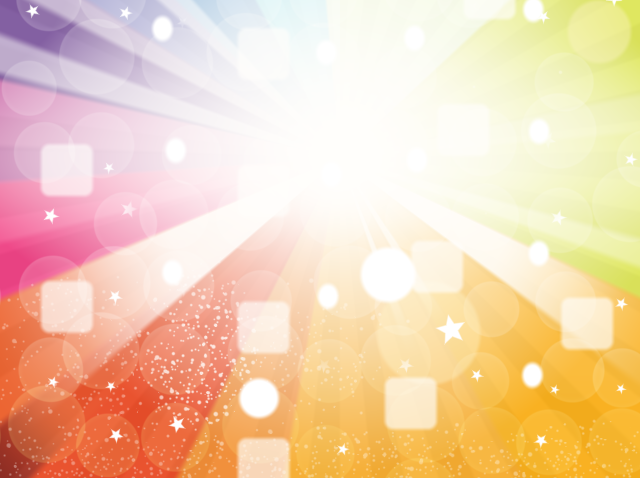
Write a WebGL 1 fragment shader that draws this background.

```glsl
precision highp float;
uniform vec2 u_resolution;

#define SUN vec2(0.711, 0.669)
#define BOKEH_CELL 0.155
#define BOKEH_ALPHA 0.18
#define STAR_CELL 0.15
#define SQUARE_HALF 0.054
#define SQUARE_ALPHA 0.66
#define OVAL_RADIUS 0.023
#define SOFT 0.006
#define ROW_STEP vec2(0.286, 0.255)
#define WARM_WHITE vec3(1.0, 0.995, 0.985)

vec2 hash2(vec2 p) {
  vec3 q = fract(p.xyx * vec3(0.1031, 0.1030, 0.0973));
  q += dot(q, q.yzx + 33.33);
  return fract((q.xx + q.yz) * q.zy);
}

float fill(float dist, float soft) {
  return 1.0 - smoothstep(-soft, soft, dist);
}

float roundedBox(vec2 p, float halfSize, float corner) {
  vec2 q = abs(p) - halfSize + corner;
  return length(max(q, 0.0)) + min(max(q.x, q.y), 0.0) - corner;
}

float star(vec2 p, float radius, float turn) {
  float sector = 1.2566;
  float a = mod(atan(p.x, p.y) + turn + 0.5 * sector, sector) - 0.5 * sector;
  vec2 q = length(p) * vec2(cos(a), abs(sin(a)));
  return dot(q - vec2(radius, 0.0), vec2(0.384, 0.923));
}

// Angles in degrees: 0 points down, positive to the right
void wedge(inout vec3 color, float angle, float start, vec3 next) {
  color = mix(color, next, smoothstep(start - 0.7, start + 0.7, angle));
}

float beam(float angle, float low, float high) {
  return smoothstep(low - 0.8, low + 0.8, angle) * (1.0 - smoothstep(high - 0.8, high + 0.8, angle));
}

vec3 sunburst(vec2 d) {
  float a = degrees(atan(d.x, -d.y));
  float r = length(d);
  vec3 c = vec3(0.88, 0.95, 0.84);
  wedge(c, a, -175.0, vec3(0.58, 0.87, 0.92));
  wedge(c, a, -152.0, vec3(0.48, 0.67, 0.84));
  wedge(c, a, -134.0, vec3(0.60, 0.60, 0.79));
  wedge(c, a, -122.0, vec3(0.50, 0.36, 0.62));
  wedge(c, a, -103.0, vec3(0.80, 0.46, 0.68));
  wedge(c, a, -92.0, vec3(0.72, 0.38, 0.62));
  wedge(c, a, -86.0, vec3(0.94, 0.36, 0.58));
  wedge(c, a, -76.0, vec3(0.92, 0.27, 0.52));
  wedge(c, a, -67.4, vec3(0.91, 0.38, 0.18));
  wedge(c, a, -52.0, mix(vec3(0.90, 0.33, 0.18), vec3(0.55, 0.18, 0.15), smoothstep(0.75, 1.0, r)));
  wedge(c, a, -44.0, vec3(0.90, 0.31, 0.17));
  wedge(c, a, -27.0, vec3(0.93, 0.55, 0.22));
  wedge(c, a, -10.0, vec3(0.95, 0.67, 0.20));
  wedge(c, a, 30.0, vec3(0.96, 0.68, 0.12));
  wedge(c, a, 65.0, vec3(0.86, 0.89, 0.36));
  wedge(c, a, 133.0, vec3(0.89, 0.95, 0.76));

  // Thin shading rays, then the wide bleached core
  c += 0.025 * smoothstep(-0.2, 0.2, sin(a * 0.55)) - 0.01;
  float reach = mix(0.84, 0.62, smoothstep(0.0, 0.28, abs(d.y)));
  float bleach = mix(1.25, 1.85, smoothstep(-0.2, 0.0, d.y));
  c = mix(WARM_WHITE, c, pow(clamp((r - 0.04) / reach, 0.0, 1.0), bleach));

  // Broad side beams and narrow stripes
  float broad = beam(a, -67.4, -49.0) + beam(a, 53.0, 65.0);
  float stripes = beam(a, -110.0, -104.0) + beam(a, -122.0, -117.0) + beam(a, -137.0, -131.0)
    + 0.7 * beam(a, 70.0, 75.0) + 0.4 * beam(a, 95.0, 102.0);
  float needles = (beam(a, 19.0, 22.0) + beam(a, 30.0, 34.0)) * (1.0 - smoothstep(0.2, 0.45, r));
  float light = broad * (1.0 - smoothstep(0.25, 0.9, r)) + 0.5 * stripes + 0.65 * needles;
  return mix(c, WARM_WHITE, clamp(light, 0.0, 0.88));
}

// Translucent discs with a brighter rim
float bokeh(vec2 p, float px) {
  float sum = 0.0;
  vec2 cell = floor(p / BOKEH_CELL);
  for (int i = -1; i <= 1; i++) for (int j = -1; j <= 1; j++) {
    vec2 id = cell + vec2(float(i), float(j));
    vec2 h = hash2(id + 17.0);
    float radius = 0.057 + 0.025 * h.y;
    float dist = length(p - (id + 0.25 + 0.5 * h) * BOKEH_CELL) - radius;
    float rim = smoothstep(-0.012, 0.0, dist);
    sum += fill(dist, px) * (0.85 + 0.25 * rim) * step(0.1, h.x);
  }
  return min(sum * BOKEH_ALPHA, 0.5);
}

// Confetti gathered along the floor and in drifts, on tilted grids
float speckles(vec2 p, float px) {
  float bottom = 1.0 - smoothstep(0.02, 0.14, p.y);
  float drift = 1.0 - smoothstep(0.05, 0.18, length((p - vec2(0.42, 0.25)) * vec2(1.0, 0.75)));
  float side = 1.0 - smoothstep(0.1, 0.24, length(p - vec2(0.14, 0.24)));
  float middle = 1.0 - smoothstep(0.05, 0.2, length(p - vec2(0.66, 0.25)));
  float density = max(max(bottom * 0.5, drift * 0.6), max(side, middle) * 0.3);
  float sum = 0.0;
  for (int k = 0; k < 3; k++) {
    float layer = float(k);
    float size = 0.010 + 0.005 * layer;
    float tilt = 0.5 + 0.6 * layer;
    vec2 g = mat2(cos(tilt), sin(tilt), -sin(tilt), cos(tilt)) * p / size + 31.0 * layer;
    vec2 h = hash2(floor(g) + 71.0);
    vec2 jitter = hash2(floor(g) + 113.0);
    float dist = length(fract(g) - 0.3 - 0.4 * jitter) - 0.1 - 0.13 * h.y;
    sum += fill(dist * size, px) * step(h.x, density * 0.6);
  }
  return min(sum, 1.0) * mix(0.35, 0.8, drift);
}

void main() {
  vec2 p = gl_FragCoord.xy / u_resolution.y;
  float px = 1.0 / u_resolution.y;
  vec3 color = sunburst(p - SUN);

  // Bokeh and two larger halos, warmer near the floor
  vec3 tint = mix(vec3(1.0, 0.91, 0.50), WARM_WHITE, smoothstep(0.05, 0.35, p.y));
  color = mix(color, tint, bokeh(p, px));
  float halo = fill(length(p - vec2(0.897, 0.303)) - 0.108, SOFT) + fill(length(p - vec2(1.254, 0.934)) - 0.066, SOFT);
  color = mix(color, vec3(1.0, 0.96, 0.80), 0.4 * halo);
  color = mix(color, WARM_WHITE, speckles(p, px));

  // Columns of soft squares and glowing ovals
  vec4 squareTop = vec4(0.07, 0.113, -0.014, 0.105);
  vec4 ovalTop = vec4(0.06, 0.11, 0.08, 0.02);
  vec4 ovalX = vec4(0.355, 0.683, 0.88, 1.12);
  float squares = 0.0;
  float ovals = fill(length(p - vec2(0.812, 0.425)) - 0.057, SOFT) + fill(length(p - vec2(0.542, 0.167)) - 0.041, SOFT);
  for (int i = 0; i < 4; i++) for (int j = 0; j < 4; j++) {
    float col = float(i), row = float(j);
    bool inner = i == 1 || i == 2;
    float x = 0.14 + 0.436 * col - 0.0244 * col * col;
    if (i == 2) x -= 0.055 * (row - 2.0);
    vec2 center = vec2(x, 1.0 - squareTop[i] - ROW_STEP.x * row);
    if (inner || j == 2 || (i == 0 && j == 1)) squares += fill(roundedBox(p - center, SQUARE_HALF, 0.018), SOFT);
    vec2 spot = vec2(ovalX[i], 1.0 - ovalTop[i] - ROW_STEP.y * row);
    spot.x += 0.03 * (hash2(vec2(col, row)).x - 0.5);
    bool skipped = (j == 3 && i < 3) || (i == 2 && j == 2);
    if (!skipped) ovals += fill(length((p - spot) * vec2(1.1, 0.9)) - OVAL_RADIUS, SOFT);
  }
  color = mix(color, WARM_WHITE, min(squares, 1.0) * SQUARE_ALPHA);
  color = mix(color, vec3(1.0), min(ovals, 1.0));

  // Small scattered stars away from the core, and one large star
  vec2 id = floor(p / STAR_CELL);
  vec2 h = hash2(id + 53.0);
  vec2 local = p - (id + 0.2 + 0.6 * h) * STAR_CELL;
  float stars = fill(star(local, 0.009 + 0.009 * h.y, h.x), px) * step(0.4, h.x) * smoothstep(0.4, 0.5, length(p - SUN));
  stars = max(stars, fill(star(p - vec2(0.944, 0.31), 0.032, 0.2), px));
  gl_FragColor = vec4(mix(color, vec3(1.0), stars), 1.0);
}
```
